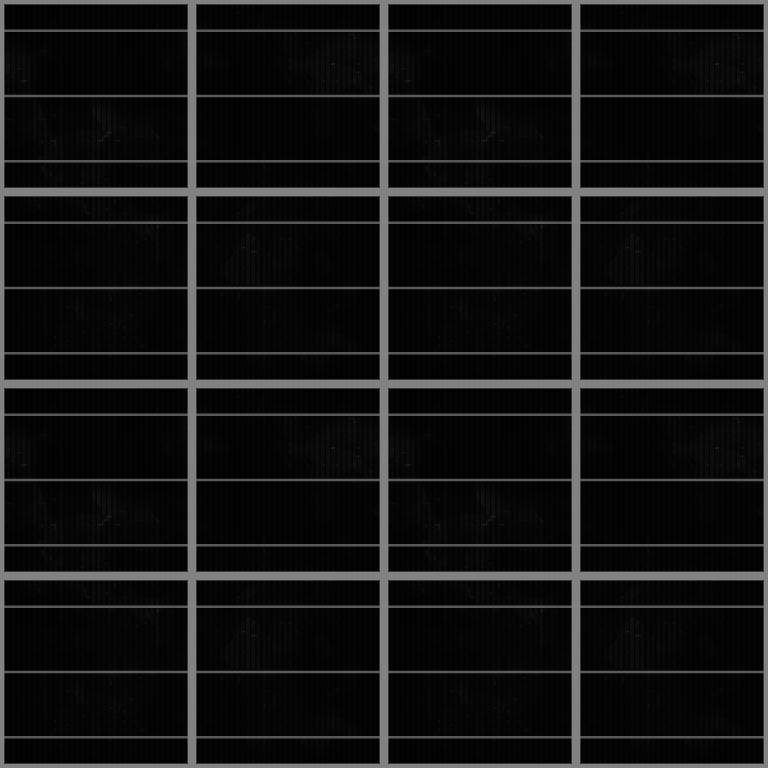
A Shadertoy shader for this texture:

```glsl
// Black solar panel: a 4 by 4 grid of cells in a grey frame, each crossed by three busbars.
// Fine vertical fingers run over dim crystal grains, smudges and flecks; this wear
// wraps every two cells, so that the panel tiles without a seam.

const float CELLS = 4.0;
const float WEAR_CELLS = 2.0;
const float FRAME_HALF = 0.023;
const float BAR_HALF = 0.0065;
const float BAR_PITCH = 0.34;
const float FINGERS = 36.0;

const vec3 FRAME_COLOR = vec3(0.51);
const vec3 BAR_COLOR = vec3(0.35);
const vec3 SILICON_COLOR = vec3(0.004);
const vec3 FINGER_COLOR = vec3(0.040);
const vec3 FLECK_COLOR = vec3(0.075);

float hash(vec2 p) {
    return fract(sin(dot(p, vec2(127.1, 311.7))) * 43758.5453);
}

vec2 hash2(vec2 p) {
    return vec2(hash(p), hash(p + 57.3));
}

// Value noise that wraps after a whole number of lattice steps
float wrapNoise(vec2 p, float period) {
    vec2 i = floor(p);
    vec2 f = fract(p);
    f = f * f * (3.0 - 2.0 * f);
    vec2 a = mod(i, period);
    vec2 b = mod(i + 1.0, period);
    return mix(mix(hash(a), hash(vec2(b.x, a.y)), f.x),
               mix(hash(vec2(a.x, b.y)), hash(b), f.x), f.y);
}

float wrapFbm(vec2 uv, float period) {
    float sum = 0.0;
    float gain = 0.5;
    for (int i = 0; i < 4; i++) {
        sum += gain * wrapNoise(uv * period, period);
        period *= 2.0;
        gain *= 0.5;
    }
    return sum;
}

// Random brightness of the nearest crystal grain
float grainTone(vec2 uv, float period) {
    vec2 p = uv * period;
    vec2 base = floor(p);
    float nearest = 8.0;
    float tone = 0.0;
    for (int y = -1; y <= 1; y++) {
        for (int x = -1; x <= 1; x++) {
            vec2 site = base + vec2(x, y);
            vec2 id = mod(site, period);
            float d = length(site + hash2(id) - p);
            if (d < nearest) {
                nearest = d;
                tone = hash(id + 19.7);
            }
        }
    }
    return tone;
}

// Smooth coverage of a stripe at distance d from its centre line
float stripe(float d, float halfWidth, float pixel) {
    return clamp((halfWidth - d) / pixel + 0.5, 0.0, 1.0);
}

// Grains and smudges, from 0 (clean) to about 1
float wearAmount(vec2 uv) {
    float smudge = smoothstep(0.3, 0.75, wrapFbm(uv, 6.0));
    vec2 bend = 0.02 * vec2(wrapNoise(uv * 24.0, 24.0), wrapNoise(uv * 20.0, 20.0));
    float grain = mix(grainTone(uv + bend, 9.0), grainTone(uv + bend, 17.0), 0.4);
    return smudge * (0.35 + 1.1 * grain * grain);
}

// Light strips parted by dark gaps, each strip with its own strength
float fingerStrips(float x, float pixel) {
    float s = x * FINGERS;
    float line = stripe(abs(fract(s) - 0.5), 0.33, max(pixel * FINGERS, 0.2));
    return line * (0.6 + 0.4 * hash(vec2(mod(floor(s), FINGERS * WEAR_CELLS), 3.0)));
}

void mainImage(out vec4 fragColor, in vec2 fragCoord) {
    vec2 panel = fragCoord / iResolution.xy * CELLS;
    vec2 cell = fract(panel);
    vec2 pixel = CELLS / iResolution.xy;
    vec2 wearUv = fract(panel / WEAR_CELLS);

    // Silicon with fingers showing through the wear
    float wear = wearAmount(wearUv);
    float strips = fingerStrips(panel.x, pixel.x);
    vec3 color = SILICON_COLOR + FINGER_COLOR * (0.3 + 0.9 * wear) * strips;
    color += 0.012 * wear;

    // Small bright flecks
    float fleck = smoothstep(0.86, 0.98, wrapNoise(wearUv * 90.0, 90.0));
    color += FLECK_COLOR * fleck * wear;

    // Busbars
    for (int i = -1; i <= 1; i++) {
        float d = abs(cell.y - 0.5 - BAR_PITCH * float(i));
        color = mix(color, BAR_COLOR, stripe(d, BAR_HALF, pixel.y));
    }

    // Frame between the cells
    vec2 edge = min(cell, 1.0 - cell);
    float frame = max(stripe(edge.x, FRAME_HALF, pixel.x), stripe(edge.y, FRAME_HALF, pixel.y));
    color = mix(color, FRAME_COLOR, frame);

    fragColor = vec4(color, 1.0);
}
```
